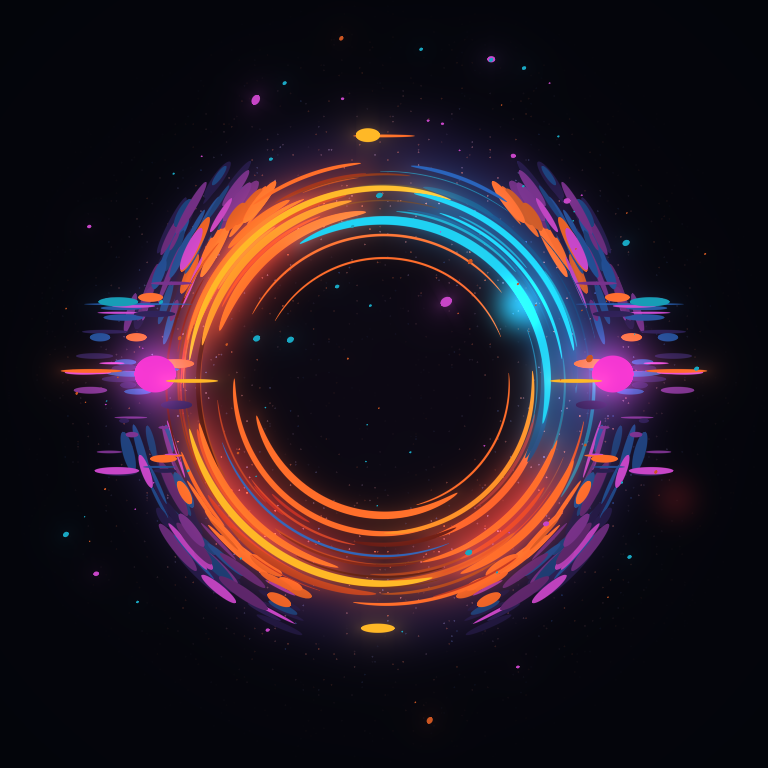
Write a Shadertoy shader that draws this background.

```glsl
#define STREAKS 80
#define FEATHERS 130
#define DASHES 44
#define SPECKS 90
#define GLOW_FALLOFF 65.
#define ARC_GLOW 23.
#define DUST_SCALE 300.

const vec3 NIGHT = vec3(.012, .018, .04);
const vec3 INDIGO = vec3(.15, .11, .3);
const vec3 EMBER = vec3(.66, .13, .12);
const vec3 ORANGE = vec3(1., .42, .16);
const vec3 AMBER = vec3(1., .72, .15);
const vec3 MAGENTA = vec3(.78, .27, .78);
const vec3 BLUE = vec3(.16, .38, .72);
const vec3 CYAN = vec3(.12, .82, .95);

float pixel;
vec2 p, m; // centered position, and the same mirrored left to right
vec3 col;

float hash(float n) { return fract(sin(n * 127.1) * 43758.5453); }
float hash2(vec2 c) { return fract(sin(dot(c, vec2(127.1, 311.7))) * 43758.5453); }
float bell(float x, float width) { return exp(-x * x / (width * width)); }
vec2 polar(float r, float deg) { return r * vec2(cos(radians(deg)), sin(radians(deg))); }
float angleGap(float a, float b) { return abs(mod(a - b + 180., 360.) - 180.); }

// Flat ink with a soft halo
void paint(float d, vec3 ink, float glow) {
    col += ink * glow * exp(-max(d, 0.) * GLOW_FALLOFF);
    col = mix(col, ink, 1. - smoothstep(-.7 * pixel, .7 * pixel, d));
}

// Tapered arc running counterclockwise between two angles in degrees
void arc(float r, float from, float to, float width, vec3 ink) {
    float halfSpan = .5 * (to - from);
    float gap = angleGap(degrees(atan(p.y, p.x)), .5 * (from + to));
    float t = min(gap / halfSpan, 1.);
    float across = abs(length(p) - r) - width * sqrt(1. - t * t * t);
    float along = radians(max(gap - halfSpan, 0.)) * r;
    float d = along > 0. ? length(vec2(max(across, 0.), along)) : across;
    paint(d, ink, width * ARC_GLOW);
}

// Pointed stroke with a half length and a half width
void leaf(vec2 q, float deg, float len, float width, vec3 ink, float glow) {
    vec2 dir = polar(1., deg);
    q = vec2(dot(q, dir), dot(q, vec2(-dir.y, dir.x)));
    float t = min(abs(q.x) / len, 1.);
    float d = length(vec2(max(abs(q.x) - len, 0.), q.y)) - width * sqrt(1. - t * t);
    paint(d, ink, glow);
}

// Share of cold light at an angle around the ring
float coolness(float deg) { return 1. - smoothstep(42., 68., angleGap(deg, 28.)); }

vec3 featherInk(float pick) {
    if (pick < .38) return INDIGO;
    if (pick < .56) return BLUE * .8;
    if (pick < .7) return mix(INDIGO, MAGENTA, .5);
    return pick < .9 ? MAGENTA : ORANGE;
}

void mainImage(out vec4 fragColor, in vec2 fragCoord) {
    pixel = 1. / min(iResolution.x, iResolution.y);
    p = (fragCoord - .5 * iResolution.xy) * pixel;
    m = vec2(abs(p.x), p.y);
    float r = length(p), deg = degrees(atan(p.y, p.x));

    // Night sky and ring haze
    vec3 warm = EMBER * (.15 + .55 * abs(sin(radians(2. * deg))));
    col = NIGHT + vec3(.035, .015, .035) * bell(r, .35);
    col += mix(warm, BLUE * .35, coolness(deg)) * bell(r - .238, .045);
    col += INDIGO * .45 * bell(r - .3, .05);
    col += EMBER * .22 * bell(length(p - vec2(.38, -.15)), .03);

    // Fine dust
    vec2 cell = floor(p * DUST_SCALE);
    float grain = step(.965, hash2(cell)) * hash2(cell + 17.);
    grain *= 1. - smoothstep(.2, .5, length(fract(p * DUST_SCALE) - .5));
    col += grain * mix(ORANGE, BLUE, hash2(cell + 5.)) * .7 * bell(r - .25, .12);

    // Feathered wings
    for (int i = 0; i < FEATHERS; i++) {
        float n = float(i), spread = hash(n + .3), depth = hash(n + 40.7);
        bool upper = i % 2 == 0;
        float a = upper ? mix(15., 56., spread) : mix(-14., -68., spread);
        float reach = .28 + .066 * depth;
        float tilt = a + 90. - (upper ? 18. * spread : 0.);
        vec3 ink = featherInk(.55 * n / float(FEATHERS) + .45 * hash(n + 9.1));
        if (depth < .2 && spread > .35) ink = ORANGE;
        leaf(m - polar(reach, a), tilt, mix(.014, .042, hash(n + 3.3)),
            mix(.002, .0075, hash(n + 6.2)), ink * (.75 + .25 * hash(n + 2.2)), .006);
    }

    // Loose streaks around the ring
    for (int i = 0; i < STREAKS; i++) {
        float n = float(i), a = mod(n * 137.508, 360.), h = hash(n + 70.1);
        float span = mix(7., 28., hash(n + 11.9)), w = hash(n + 23.5);
        warm = mix(EMBER, ORANGE, h) * (.3 + .7 * abs(sin(radians(2. * a))));
        vec3 ink = mix(warm, mix(BLUE * .6, CYAN * .8, h * h), coolness(a));
        arc(mix(.198, .285, hash(n + 31.4)), a - span, a + span, mix(.0006, .0048, w * w), ink);
    }

    // Warm upper arcs
    vec3 gold = mix(ORANGE, AMBER, .5);
    arc(.289, 96., 126., .0025, ORANGE);
    arc(.225, 96., 162., .006, ORANGE);
    arc(.242, 100., 168., .005, gold);
    arc(.255, 70., 173., .004, AMBER);
    arc(.194, 38., 152., .0017, ORANGE);
    arc(.164, 22., 150., .0014, ORANGE);

    // Warm lower arcs
    arc(.171, 194., 304., .005, ORANGE);
    arc(.163, 285., 365., .0014, ORANGE);
    arc(.195, 178., 290., .0038, ORANGE);
    arc(.194, 270., 365., .0032, gold);
    arc(.224, 200., 292., .0016, BLUE);
    arc(.246, 192., 256., .0045, ORANGE);
    arc(.26, 193., 284., .005, AMBER);
    arc(.237, 282., 342., .0035, ORANGE);
    arc(.266, 292., 338., .0055, ORANGE);
    arc(.287, 262., 308., .0022, ORANGE);

    // Cold arcs and their flare
    arc(.286, 56., 83., .0025, BLUE);
    arc(.251, 10., 81., .004, CYAN);
    arc(.234, 8., 72., .0022, CYAN);
    arc(.213, -14., 121., .006, CYAN);
    col += CYAN * .65 * bell(length(p - vec2(.174, .1)), .03);

    // Flat dashes, orbs and beams at both sides
    for (int i = 0; i < DASHES; i++) {
        float n = float(i), y = 2. * hash(n + 81.2) - 1.;
        vec2 c = vec2(.27 + .14 * hash(n + 55.6) * (1. - .4 * abs(y)), .015 + .13 * y * abs(y));
        leaf(m - c, 0., mix(.006, .03, hash(n + 4.4)), mix(.001, .006, hash(n + 8.8)),
            featherInk(.2 + .8 * hash(n + 14.8)), .01);
    }
    vec2 orb = m - vec2(.298, .013);
    col += MAGENTA * .45 * bell(length(orb), .05);
    leaf(orb, 0., .027, .024, vec3(.93, .2, .82), .1);
    leaf(m - vec2(.381, .017), 0., .04, .0025, ORANGE, .12);
    leaf(m - vec2(.25, .004), 0., .034, .0025, AMBER, .1);
    leaf(m - vec2(.32, .104), 0., .07, .0012, BLUE, .02);
    leaf(m - vec2(.346, .107), 0., .026, .006, CYAN * .75, .04);

    // Sparks above and below the ring
    leaf(p - vec2(0., .323), 0., .04, .0018, ORANGE, .03);
    leaf(p - vec2(-.021, .324), 0., .016, .009, AMBER, .14);
    leaf(p - vec2(-.008, -.318), 0., .022, .006, AMBER, .14);

    // Scattered specks
    for (int i = 0; i < SPECKS; i++) {
        float n = float(i), h = hash(n + 19.3), size = pow(hash(n + 27.7), 3.);
        vec2 c = polar(.46 * sqrt(hash(n + 61.5)), 360. * hash(n + 35.1));
        vec3 ink = h < .35 ? MAGENTA : h < .65 ? CYAN * .8 : ORANGE * .8;
        float radius = mix(.0008, .0042, size);
        leaf(p - c, 60. * h, radius * 1.3, radius, ink, .06 * size);
    }
    leaf(p - vec2(.081, .107), 30., .008, .006, MAGENTA, .2);
    leaf(p - vec2(-.167, .37), 60., .007, .005, MAGENTA, .12);

    fragColor = vec4(min(col, 1.), 1.);
}
```
